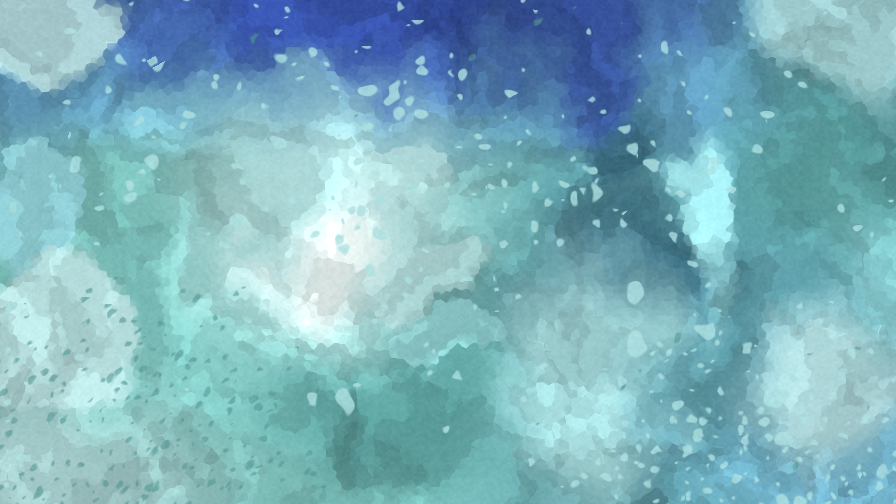
A Shadertoy shader for this background:

```glsl
const float WARP = 0.27;         // raggedness of wash borders
const float DAUB_SCALE = 62.0;   // brush daubs per canvas height
const float LAYER_DEPTH = 0.085; // contrast of the overlapping glazes
const float GRAIN = 0.035;
const float SPOT_EDGE = 0.0025;

const vec3 TEAL = vec3(0.47, 0.73, 0.71);
const vec3 SLATE = vec3(0.35, 0.59, 0.63);
const vec3 SEA = vec3(0.33, 0.59, 0.58);
const vec3 STEEL = vec3(0.35, 0.56, 0.70);
const vec3 COBALT = vec3(0.20, 0.30, 0.61);
const vec3 INK = vec3(0.19, 0.36, 0.44);
const vec3 AQUA = vec3(0.63, 0.88, 0.89);
const vec3 MIST = vec3(0.73, 0.88, 0.88);
const vec3 SKY = vec3(0.48, 0.74, 0.85);
const vec3 GLOW = vec3(0.94, 0.98, 0.97);

float hash(vec2 p) {
    return fract(sin(dot(p, vec2(127.1, 311.7))) * 43758.5453);
}

vec2 hash2(vec2 p) {
    return vec2(hash(p), hash(p + 37.3));
}

float noise(vec2 p) {
    vec2 i = floor(p), f = fract(p);
    f = f * f * (3.0 - 2.0 * f);
    return mix(mix(hash(i), hash(i + vec2(1, 0)), f.x),
               mix(hash(i + vec2(0, 1)), hash(i + vec2(1, 1)), f.x), f.y);
}

float fbm(vec2 p) {
    float sum = 0.0, amp = 0.5;
    for (int i = 0; i < 5; i++) {
        sum += amp * noise(p);
        p = mat2(1.6, 1.2, -1.2, 1.6) * p + 5.7;
        amp *= 0.5;
    }
    return sum;
}

// Pulls a point towards its nearest jittered site, giving soft facets
vec2 daub(vec2 p) {
    vec2 g = p * DAUB_SCALE, base = floor(g), sum = vec2(0.0);
    float total = 0.0;
    for (int y = -1; y <= 1; y++)
    for (int x = -1; x <= 1; x++) {
        vec2 id = base + vec2(x, y);
        vec2 site = id + hash2(id);
        float w = exp(-14.0 * dot(g - site, g - site)) + 1e-6;
        sum += w * site;
        total += w;
    }
    return mix(p, sum / total / DAUB_SCALE, 0.8);
}

float wash(vec2 p, vec2 centre, vec2 radius, float soft) {
    return 1.0 - smoothstep(1.0 - soft, 1.0 + soft, length((p - centre) / radius));
}

void paint(inout vec3 col, vec2 p, vec2 centre, vec2 radius, float soft, vec3 pigment, float alpha) {
    col = mix(col, pigment, alpha * wash(p, centre, radius, soft));
}

// Scattered droplets; density is the chance that a cell holds one
float spots(vec2 p, float scale, float density, float size) {
    vec2 g = p * scale, base = floor(g);
    g += 0.35 * (vec2(noise(g * 2.3), noise(g * 2.3 + 9.0)) - 0.5);
    float edge = SPOT_EDGE * scale, mask = 0.0;
    for (int y = -1; y <= 1; y++)
    for (int x = -1; x <= 1; x++) {
        vec2 id = base + vec2(x, y);
        vec2 d = g - id - hash2(id + scale);
        d.y *= 0.75 + 0.6 * hash(id + 4.1);
        float h = hash(id + 8.6);
        float r = size * (0.3 + 0.7 * h * h);
        float here = step(hash(id + 2.9), density);
        mask = max(mask, here * (1.0 - smoothstep(r - edge, r + edge, length(d))));
    }
    return mask;
}

void mainImage(out vec4 fragColor, in vec2 fragCoord) {
    vec2 uv = fragCoord / iResolution.y;
    vec2 cell = daub(uv);
    vec2 p = cell + WARP * (vec2(fbm(cell * 5.0), fbm(cell * 5.0 + 17.0)) - 0.48);

    // Ground and dark pigments
    vec3 col = mix(TEAL, SLATE, smoothstep(0.75, 1.25, p.x));
    col = mix(col, STEEL, 0.9 * smoothstep(0.6, 0.86, p.y) * (1.0 - smoothstep(1.35, 1.65, p.x)));
    paint(col, p, vec2(0.78, 1.06), vec2(0.62, 0.19), 0.45, COBALT, 1.0);
    paint(col, p, vec2(1.14, 0.87), vec2(0.07, 0.16), 0.4, COBALT, 0.75);
    paint(col, p, vec2(1.21, 0.70), vec2(0.07, 0.09), 0.5, INK, 0.8);
    paint(col, p, vec2(1.25, 0.44), vec2(0.15, 0.13), 0.7, INK, 0.75);
    paint(col, p, vec2(0.78, 0.18), vec2(0.24, 0.16), 0.5, SEA, 0.8);
    paint(col, p, vec2(1.68, 0.66), vec2(0.20, 0.18), 0.7, SEA, 0.7);

    // Pale washes on the left
    paint(col, p, vec2(0.07, 0.97), vec2(0.15, 0.11), 0.15, MIST, 0.9);
    paint(col, p, vec2(0.06, 0.59), vec2(0.13, 0.15), 0.08, mix(AQUA, SKY, 0.25), 0.9);
    paint(col, p, vec2(0.08, 0.35), vec2(0.19, 0.13), 0.1, MIST, 0.9);
    paint(col, p, vec2(0.05, 0.06), vec2(0.32, 0.22), 0.7, MIST, 0.85);

    // Central bloom
    paint(col, p, vec2(0.53, 0.77), vec2(0.23, 0.13), 0.12, AQUA, 0.3);
    paint(col, p, vec2(0.67, 0.55), vec2(0.24, 0.25), 0.6, MIST, 0.85);
    paint(col, p, vec2(0.78, 0.67), vec2(0.11, 0.07), 0.15, MIST, 0.6);
    paint(col, p, vec2(0.87, 0.45), vec2(0.09, 0.06), 0.1, MIST, 0.7);
    paint(col, p, vec2(0.93, 0.33), vec2(0.09, 0.06), 0.1, AQUA, 0.65);
    paint(col, p, vec2(0.66, 0.51), vec2(0.11, 0.10), 0.65, GLOW, 0.95);

    // Pale washes on the right
    paint(col, p, vec2(1.17, 0.20), vec2(0.15, 0.24), 0.5, mix(AQUA, MIST, 0.4), 0.95);
    paint(col, p, vec2(1.39, 0.62), vec2(0.075, 0.12), 0.25, AQUA, 0.8);
    paint(col, p, vec2(1.38, 0.46), vec2(0.03, 0.13), 0.7, AQUA, 0.6);
    paint(col, p, vec2(1.70, 0.95), vec2(0.17, 0.13), 0.4, MIST, 0.7);
    paint(col, p, vec2(1.76, 0.06), vec2(0.36, 0.24), 0.6, SKY, 0.8);
    paint(col, p, vec2(1.66, 0.24), vec2(0.17, 0.13), 0.5, MIST, 0.85);
    paint(col, p, vec2(1.74, 0.45), vec2(0.09, 0.15), 0.8, AQUA, 0.5);

    // Overlapping glazes with crisp tide marks
    for (int i = 0; i < 4; i++) {
        float k = float(i);
        float n = fbm(p * (3.0 + 2.5 * k) + 7.3 * k);
        col *= 1.0 + LAYER_DEPTH * (smoothstep(0.46, 0.5, n) - 0.5);
    }

    // Dark flecks, then pale droplets
    vec2 slant = mat2(0.8, 0.45, -0.6, 0.9) * uv * vec2(1.2, 0.8);
    float fleckArea = wash(uv, vec2(0.2, 0.14), vec2(0.42, 0.24), 0.5);
    col = mix(col, SEA, 0.6 * spots(slant, 42.0, 0.55 * fleckArea, 0.36));
    float upper = wash(uv, vec2(0.80, 0.69), vec2(0.55, 0.25), 0.5);
    float lower = wash(uv, vec2(1.45, 0.12), vec2(0.30, 0.22), 0.5);
    float drops = max(spots(uv, 17.0, 0.04 + 0.32 * upper, 0.29),
                      spots(uv, 34.0, 0.02 + 0.14 * upper + 0.55 * lower, 0.36));
    drops = max(drops, spots(uv + 3.0, 15.0, 0.4 * lower, 0.32));
    col = mix(col, mix(AQUA, MIST, 0.5), 0.8 * drops);

    // Paper grain
    col += GRAIN * (fbm(uv * 90.0) - 0.48) + GRAIN * (noise(uv * 210.0) - 0.5);
    fragColor = vec4(clamp(col, 0.0, 1.0), 1.0);
}
```
